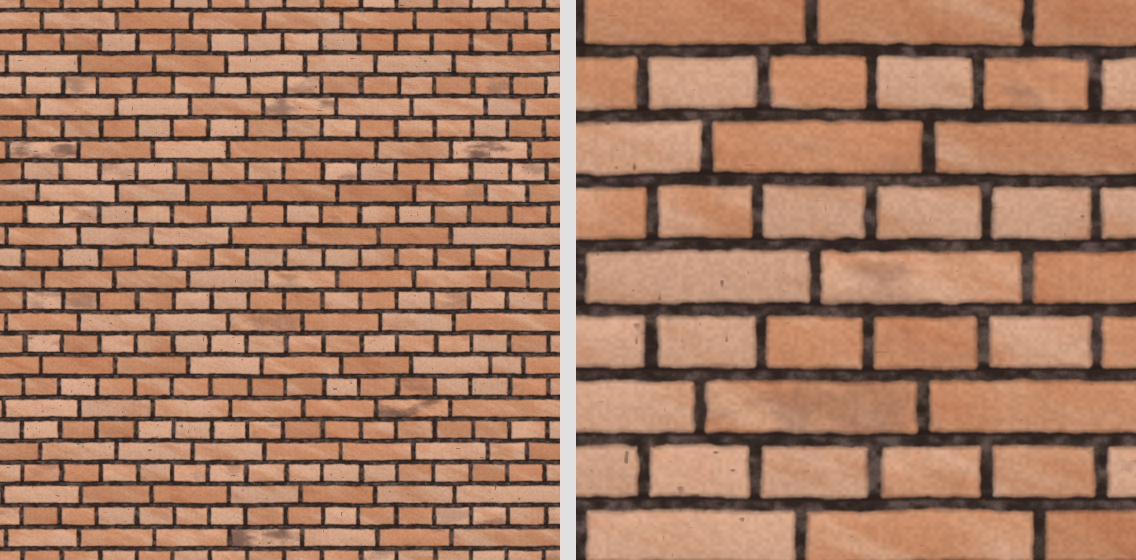
Left: the whole. Right: its middle third, enlarged.
Give the GLSL for this texture, as a Shadertoy shader.

```glsl
const float ROWS = 26.0;
const float UNITS = 15.0;      // half-brick units across
const float ROW_SHIFT = 0.457; // the top course is cut by the border
const vec2 JOINT = vec2(0.0033, 0.0037); // half widths of the joints

const vec3 PALE_CLAY = vec3(0.82, 0.64, 0.53);
const vec3 ORANGE_CLAY = vec3(0.76, 0.53, 0.395);
const vec3 RED_CLAY = vec3(0.70, 0.43, 0.30);
const vec3 SOOT = vec3(0.42, 0.31, 0.27);
const vec3 MORTAR_DARK = vec3(0.14, 0.10, 0.09);
const vec3 MORTAR_MID = vec3(0.25, 0.20, 0.18);
const vec3 MORTAR_LIGHT = vec3(0.38, 0.31, 0.29);

float hash(vec2 p) {
    return fract(sin(dot(p, vec2(127.1, 311.7))) * 43758.5453);
}

float noise(vec2 p) {
    vec2 i = floor(p), f = fract(p);
    f = f * f * (3.0 - 2.0 * f);
    float low = mix(hash(i), hash(i + vec2(1, 0)), f.x);
    float high = mix(hash(i + vec2(0, 1)), hash(i + vec2(1, 1)), f.x);
    return mix(low, high, f.y);
}

float fbm(vec2 p) {
    float sum = 0.0, amp = 0.5;
    for (int i = 0; i < 4; i++) {
        sum += amp * noise(p);
        p = p * 2.03 + 17.3;
        amp *= 0.5;
    }
    return sum / 0.9375;
}

float roundedBox(vec2 p, vec2 halfSize, float radius) {
    vec2 q = abs(p) - halfSize + radius;
    return length(max(q, 0.0)) + min(max(q.x, q.y), 0.0) - radius;
}

// Left and right joints of a stretcher; one odd piece fills the course
vec2 stretcherSpan(float s, float oddStart, float oddWidth) {
    float left = 2.0 * floor(s * 0.5);
    float oddEnd = oddStart + oddWidth;
    if (s < oddStart) return vec2(left, left + 2.0);
    return s < oddEnd ? vec2(oddStart, oddEnd) : vec2(oddEnd, UNITS);
}

vec3 brickColor(vec2 uv, vec2 local, float seed, float seed2, float isLong) {
    vec2 shifted = uv + seed * vec2(13.0, 29.0);
    float slant = shifted.y + 0.35 * shifted.x;
    float streak = fbm(vec2(shifted.x * 18.0, slant * 55.0));
    float tone = seed * 0.95 + (streak - 0.5) * 1.3;
    vec3 color = mix(PALE_CLAY, ORANGE_CLAY, smoothstep(0.1, 0.8, tone));
    color = mix(color, RED_CLAY, 0.55 * smoothstep(0.85, 1.25, tone));
    color *= 0.96 + 0.08 * seed2;
    // Soot on some bricks, mostly on the long ones
    float sooty = smoothstep(0.84, 0.96, seed2) * mix(0.4, 0.8, isLong);
    color = mix(color, SOOT, sooty * smoothstep(0.35, 0.75, fbm(shifted * vec2(25.0, 50.0))));
    // Pores, grain and light from above
    color *= 1.0 - 0.28 * smoothstep(0.87, 0.98, noise(shifted * 190.0));
    color *= 0.95 + 0.10 * noise(uv * 420.0);
    return color * (1.0 - local.y * 2.2);
}

vec3 mortarColor(vec2 uv, float v) {
    float grit = fbm(uv * 130.0);
    vec3 color = mix(MORTAR_MID, MORTAR_LIGHT, smoothstep(0.45, 0.8, grit));
    float shadow = smoothstep(0.78, 0.89, v) * (1.0 - smoothstep(0.91, 0.99, v));
    return mix(color, MORTAR_DARK, max(shadow * 0.8, 0.6 * smoothstep(0.55, 0.25, grit)));
}

void mainImage(out vec4 fragColor, in vec2 fragCoord) {
    vec2 uv = fragCoord / iResolution.xy;
    float pixel = 1.0 / iResolution.y;

    // Course, counted downward
    float sag = (noise(uv * vec2(20.0, 9.0)) - 0.5) * 0.05;
    float height = (1.0 - uv.y) * ROWS - ROW_SHIFT + sag;
    float row = mod(floor(height), ROWS);
    float v = fract(height);
    float isLong = 1.0 - mod(row, 2.0);

    // Uneven joint spacing
    float u = uv.x * UNITS + (noise(vec2(uv.x * UNITS, row * 7.0)) - 0.5) * 0.16;

    // Header courses alternate with staggered stretcher courses
    float s = mod(u - 0.635, UNITS);
    vec2 span = floor(s) + vec2(0.0, 1.0);
    if (isLong > 0.5) {
        bool staggered = mod(row, 4.0) < 0.5 && row < 23.0;
        bool merged = hash(vec2(row, 3.7)) < 0.7;
        s = mod(u - (staggered ? 1.08 : 0.12), UNITS);
        if (staggered) span = stretcherSpan(s, 12.0, 1.0);
        else span = merged ? stretcherSpan(s, 12.0, 3.0) : stretcherSpan(s, 14.0, 1.0);
    }

    // Brick outline with chipped edges
    vec2 local = vec2((s - 0.5 * (span.x + span.y)) / UNITS, (v - 0.5) / ROWS);
    vec2 halfSize = 0.5 * vec2((span.y - span.x) / UNITS, 1.0 / ROWS) - JOINT;
    float edge = roundedBox(local, halfSize, 0.0022) + (fbm(uv * 95.0) - 0.5) * 0.0028;

    float seed = hash(vec2(span.x + 1.3, row + 0.7));
    float seed2 = hash(vec2(row + 5.1, span.x + 9.2));
    vec3 brick = brickColor(uv, local, seed, seed2, isLong);
    brick *= 1.0 - 0.25 * smoothstep(-0.0035, 0.0, edge);

    float soft = max(0.9 * pixel, 0.0011);
    float cover = 1.0 - smoothstep(-soft, soft, edge);
    fragColor = vec4(mix(mortarColor(uv, v), brick, cover), 1.0);
}
```
